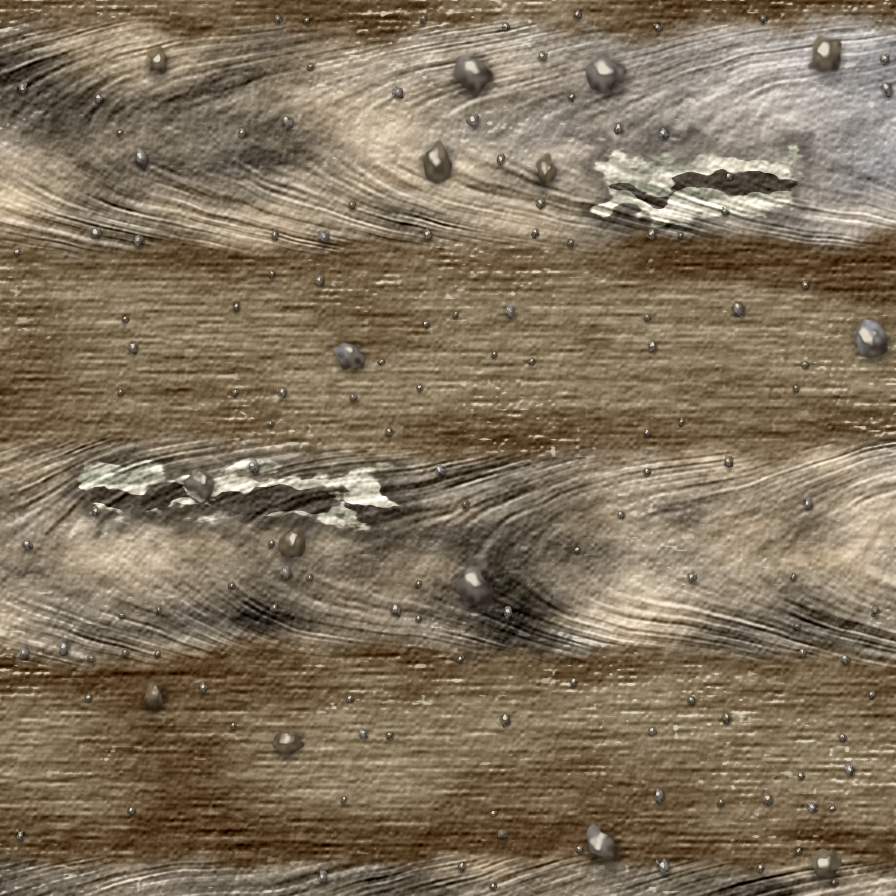
Reproduce this texture procedurally as a WebGL 2 fragment shader.

```glsl
#version 300 es
precision highp float;

uniform vec2 u_resolution;
out vec4 fragColor;

const float ROW_PERIOD = 0.465;
const float WELD_CENTRE = 0.385;
const float WELD_HALF = 0.118;
const float RIPPLE_BEND = 0.3;
const float CHIP_SPACING = 0.5;
const float RELIEF_STEP = 0.0026;
const float RELIEF_GAIN = 0.8;
const vec2 LIGHT = vec2(-0.35, 0.94);
const vec3 DARK = vec3(0.19, 0.155, 0.12);
const vec3 BROWN_DEEP = vec3(0.335, 0.25, 0.15);
const vec3 BROWN = vec3(0.53, 0.465, 0.36);
const vec3 WELD_GREY = vec3(0.49, 0.44, 0.365);
const vec3 SHEEN = vec3(0.66, 0.66, 0.68);
const vec3 CREAM = vec3(0.93, 0.90, 0.82);
const vec3 VERDIGRIS = vec3(0.62, 0.62, 0.54);

float hash(vec2 p) {
    return fract(sin(dot(p, vec2(127.1, 311.7))) * 43758.5453);
}

vec2 hash2(vec2 p) {
    return vec2(hash(p), hash(p + 37.3));
}

float noise(vec2 p) {
    vec2 i = floor(p), f = fract(p);
    f = f * f * (3.0 - 2.0 * f);
    return mix(mix(hash(i), hash(i + vec2(1, 0)), f.x),
               mix(hash(i + vec2(0, 1)), hash(i + vec2(1, 1)), f.x), f.y);
}

float fbm(vec2 p) {
    float sum = 0.0, amp = 0.533;
    for (int i = 0; i < 4; i++) {
        sum += amp * noise(p);
        p = mat2(1.6, 1.2, -1.2, 1.6) * p + 5.7;
        amp *= 0.5;
    }
    return sum;
}

// x: position across the weld bead, y: row index, z: position with a ragged edge
vec3 weldCoord(vec2 p) {
    float t = (p.y - WELD_CENTRE) / ROW_PERIOD + 0.5;
    float across = (fract(t) - 0.5) * ROW_PERIOD / WELD_HALF;
    return vec3(across, floor(t), across + (fbm(p * 14.0) - 0.5) * 0.45);
}

float weldMask(float across) {
    return 1.0 - smoothstep(0.84, 1.12, abs(across));
}

// Crescent ripples on the beads, level brush streaks on the plate, grit on both
float surface(vec2 p) {
    vec3 w = weldCoord(p);
    float phase = p.x - RIPPLE_BEND * w.x * w.x
                + 0.14 * noise(p * 6.0 + w.y * 13.0) + 0.015 * noise(p * 30.0);
    float ripple = 0.40 * noise(vec2(phase * 32.0, w.x * 3.0 + w.y * 7.0))
                 + 0.34 * noise(vec2(phase * 80.0, w.x * 6.0));
    ripple *= 0.55 + 0.9 * noise(p * vec2(9.0, 15.0) + 4.0);
    float streak = 0.24 * noise(vec2(p.x * 9.0, p.y * 130.0))
                 + 0.26 * noise(vec2(p.x * 30.0, p.y * 250.0));
    return mix(streak, ripple, weldMask(w.z)) + 0.46 * fbm(p * 75.0) + 0.2 * noise(p * 230.0);
}

// Ragged pale flakes with dark pits, along each bead
vec3 addChips(vec3 colour, vec2 p, float relief) {
    float row = weldCoord(p).y;
    for (int i = -1; i <= 1; i++) {
        vec2 cell = vec2(floor(p.x / CHIP_SPACING) + float(i), row);
        vec2 r = hash2(cell + 4.1);
        float side = mix(-0.055, 0.065, step(0.5, hash(cell.yy + 2.0)));
        vec2 centre = vec2((cell.x + 0.3 + 0.4 * r.x) * CHIP_SPACING,
                           WELD_CENTRE + row * ROW_PERIOD + side);
        vec2 size = vec2(mix(0.08, 0.17, r.y), mix(0.036, 0.026, r.y));
        vec2 q = p - centre;
        q.y += 0.15 * q.x * (r.x - 0.5);
        float ragged = (fbm(p * vec2(30.0, 60.0)) - 0.5) * 0.06;
        vec2 edge = abs(q) - size;
        float d = length(max(edge, 0.0)) + min(max(edge.x, edge.y), 0.0) + ragged;
        float keep = step(hash(cell + 9.0), 0.75) * step(-0.5, row);
        float flake = keep * (1.0 - smoothstep(-0.004, 0.003, d));
        float rim = keep * (1.0 - smoothstep(0.0, 0.02, abs(d - 0.008)));
        vec3 body = mix(VERDIGRIS, CREAM, smoothstep(0.34, 0.6, fbm(p * vec2(20.0, 75.0))));
        float crackY = q.y + 0.006 - 0.05 * (fbm(vec2(p.x * 22.0, row)) - 0.5);
        float width = 0.018 * smoothstep(0.35, 0.7, fbm(p * vec2(18.0, 45.0) + 8.0));
        float crack = 1.0 - smoothstep(width, width + 0.004, abs(crackY) + 0.03 * abs(q.x));
        body = mix(body + relief * 1.6, DARK + relief, crack * 0.9);
        colour = mix(colour, colour * 0.62, rim * 0.75);
        colour = mix(colour, body, flake * 0.93);
    }
    return colour;
}

// Lumpy spatter, one candidate per grid cell
vec3 addSpatter(vec3 colour, vec2 p, float grid, float density, float radius) {
    vec2 base = floor(p * grid);
    for (int k = 0; k < 9; k++) {
        vec2 cell = base + vec2(k % 3, k / 3) - 1.0;
        vec2 r = hash2(cell + grid);
        float keep = step(hash(cell + grid * 3.0), density);
        float size = radius * mix(0.4, 1.0, r.x * r.y);
        vec2 q = (p - (cell + 0.2 + 0.6 * r) / grid) / size;
        q.x = q.x * (1.0 + 0.4 * r.y) + 0.4 * (r.x - 0.5) * q.y;
        float d = length(q) + 0.9 * (noise(q * 1.4 + r * 50.0) - 0.5);
        float shadow = 1.0 - smoothstep(0.6, 1.6, length(q + LIGHT * 0.3));
        float body = 1.0 - smoothstep(0.85, 1.08, d);
        float lumps = noise(q * 2.6 + r * 20.0);
        float lit = 0.3 + 0.35 * dot(q, LIGHT) - 0.25 * d * d + 0.6 * lumps;
        vec3 metal = mix(DARK, mix(BROWN, SHEEN, r.x * r.x), clamp(lit, 0.0, 1.0));
        float glint = 1.0 - smoothstep(0.1, 0.5, length(q - LIGHT * 0.3) + 0.6 * (lumps - 0.5));
        colour *= 1.0 - 0.45 * shadow * keep;
        colour = mix(colour, mix(metal, CREAM, glint), body * keep * 0.92);
    }
    return colour;
}

void main() {
    vec2 p = gl_FragCoord.xy / u_resolution.y;
    vec3 w = weldCoord(p);
    float bead = weldMask(w.z);
    float height = surface(p);
    float relief = (height - surface(p + LIGHT * RELIEF_STEP)) * RELIEF_GAIN;

    // Base tones: plate darkens towards the beads
    float open = smoothstep(0.95, 1.7, abs(w.z));
    float stain = fbm(p * vec2(5.0, 14.0) + 3.0);
    vec3 plate = mix(BROWN_DEEP, BROWN, clamp(0.75 * open + 2.2 * (stain - 0.42), 0.0, 1.1));
    vec3 weld = WELD_GREY * (0.15 + 1.7 * fbm(p * vec2(7.0, 16.0)));
    vec3 colour = mix(plate, weld, bead);
    colour = mix(colour, SHEEN, 0.75 * smoothstep(0.8, 1.35, p.x * 0.6 + p.y * 0.7) * bead);
    colour += relief * mix(0.85, 1.0, bead) + (height - 0.62) * 0.26;

    // Sharp sparkle on raised edges, gathered in loose patches
    float worn = smoothstep(0.45, 0.68, fbm(p * vec2(7.0, 13.0) + 21.0));
    float sparkle = smoothstep(0.11, 0.25, relief + 0.06 * worn);
    float fleck = smoothstep(0.82, 0.98, noise(p * vec2(110.0, 210.0)) + relief * 0.8);
    colour += 0.1 * worn * bead;
    colour = mix(colour, CREAM, max(sparkle * 0.75, fleck * 0.7) * (0.25 + 0.75 * worn));

    colour = addChips(colour, p, relief);
    colour = addSpatter(colour, p, 24.0, 0.22, 0.010);
    colour = addSpatter(colour, p, 7.0, 0.26, 0.036);
    fragColor = vec4(clamp(colour, 0.0, 1.0), 1.0);
}
```
